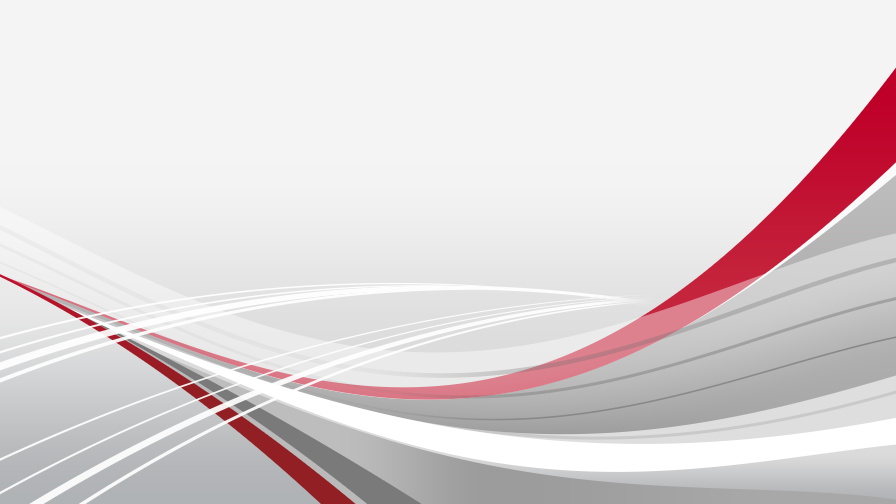
This background is drawn by a WebGL 1 fragment shader. Its source:

```glsl
precision highp float;
// Sweeping ribbons in red, white and grey over a pale studio gradient.
// Each ribbon edge is a polynomial through evenly spaced heights; ribbons are
// painted back to front by filling below an edge. Fine white arcs lie on top.
uniform vec2 u_resolution;

#define RED vec3(0.76, 0.06, 0.17)
#define DARK_RED vec3(0.57, 0.12, 0.14)
#define PAPER vec3(0.955)
#define COOL_GREY vec3(0.69, 0.70, 0.71)
#define VEIL_OPACITY 0.42
#define CREASE_OPACITY 0.30
#define ARC_OPACITY 0.92
#define ARC_WIDTH 0.0026
#define SLOPE_STEP 0.002

// Height of a quartic through a, b, c, d, e at x = 0, 1/4, 1/2, 3/4, 1.
float quartic(float x, vec4 k, float e) {
  float t = 4.0 * x;
  float d1 = k.y - k.x;
  float d2 = k.z - 2.0 * k.y + k.x;
  float d3 = k.w - 3.0 * k.z + 3.0 * k.y - k.x;
  float d4 = e - 4.0 * k.w + 6.0 * k.z - 4.0 * k.y + k.x;
  return k.x + t * (d1 + (t - 1.0) / 2.0 * (d2 + (t - 2.0) / 3.0 * (d3 + (t - 3.0) / 4.0 * d4)));
}

// Height of a parabola through three heights at x = 0, span / 2, span.
float parabola(float x, vec3 k, float span) {
  float t = 2.0 * x / span;
  return k.x + t * (k.y - k.x + (t - 1.0) * 0.5 * (k.z - 2.0 * k.y + k.x));
}

// Approximate distance below an edge, in canvas heights.
float depthBelow(float y, float edge, float nextEdge) {
  float aspect = u_resolution.x / u_resolution.y;
  float slope = (nextEdge - edge) / (SLOPE_STEP * aspect);
  return (edge - y) / sqrt(1.0 + slope * slope);
}

float sweep(vec2 p, vec4 k, float e) {
  return depthBelow(p.y, quartic(p.x, k, e), quartic(p.x + SLOPE_STEP, k, e));
}

float bow(vec2 p, vec3 k, float span) {
  return depthBelow(p.y, parabola(p.x, k, span), parabola(p.x + SLOPE_STEP, k, span));
}

// Smooth coverage of the inside of a shape, and of a line.
float cover(float d) { return clamp(0.5 + d * u_resolution.y, 0.0, 1.0); }

float stroke(float d, float halfWidth) {
  return cover(halfWidth - abs(d)) * min(1.0, 2.0 * halfWidth * u_resolution.y);
}

// A fan of four arcs between two outer parabolas; the third is the boldest.
float arcFan(vec2 p, vec3 first, vec3 last) {
  float ink = 0.0;
  float taper = mix(1.4, 0.4, p.x / 0.75);
  for (int i = 0; i < 4; i++) {
    float n = float(i);
    float weight = 0.6 + 1.5 * step(1.5, n) - 1.0 * step(2.5, n);
    float d = bow(p, mix(first, last, n / 3.0), 0.75);
    ink = max(ink, stroke(d, ARC_WIDTH * weight * taper));
  }
  return ink * (1.0 - smoothstep(0.66, 0.74, p.x));
}

void main() {
  vec2 p = gl_FragCoord.xy / u_resolution;

  // Backdrop
  vec3 backdrop = mix(PAPER, vec3(0.86), 1.0 - smoothstep(0.27, 0.68, p.y));
  vec3 color = backdrop;

  // Broad grey ribbon with a white rim under the red one
  float redLow = sweep(p, vec4(0.451, 0.282, 0.208, 0.338), 0.678);
  float greyTop = sweep(p, vec4(0.451, 0.282, 0.208, 0.338), 0.653);
  float shade = mix(0.54, 0.66, smoothstep(0.4, 0.9, p.x)) + 0.25 * (p.y - 0.3);
  color = mix(color, vec3(0.98), cover(redLow));
  color = mix(color, vec3(shade, shade - 0.005, shade - 0.005), cover(greyTop));

  // Red ribbon
  float redTop = sweep(p, vec4(0.454, 0.292, 0.236, 0.412), 0.866);
  vec3 red = mix(RED + vec3(0.01, 0.09, 0.07), RED - vec3(0.01, 0.06, 0.01), smoothstep(0.35, 0.85, p.y));
  color = mix(color, red, cover(redTop) * cover(-redLow));

  // Creases, then the translucent veil that lightens what it crosses
  for (int i = 0; i < 3; i++) {
    float t = float(i) / 2.0;
    vec4 heights = mix(vec4(0.549, 0.340, 0.255, 0.338), vec4(0.479, 0.282, 0.171, 0.213), t);
    float crease = sweep(p, heights, mix(0.484, 0.331, t));
    float strength = mix(0.06, CREASE_OPACITY, smoothstep(0.4, 0.6, p.x));
    color *= 1.0 - strength * stroke(crease, mix(0.0045, 0.0016, t));
  }
  float veil = sweep(p, vec4(0.590, 0.382, 0.301, 0.391), 0.537);
  float veilFade = 1.0 - 0.8 * smoothstep(0.04, 0.25, veil);
  color = mix(color, vec3(1.0), VEIL_OPACITY * veilFade * cover(veil));

  // Pale band, white stripe and the grey floor beneath it
  float bandTop = sweep(p, vec4(0.444, 0.273, 0.155, 0.153), 0.255);
  float bandLine = sweep(p, vec4(0.444, 0.273, 0.155, 0.137), 0.222);
  float stripeTop = sweep(p, vec4(0.444, 0.271, 0.153, 0.120), 0.171);
  float stripeLow = sweep(p, vec4(0.421, 0.252, 0.100, 0.067), 0.118);
  float floorTop = sweep(p, vec4(0.410, 0.245, 0.095, 0.035), 0.009);
  vec3 band = mix(vec3(0.87), vec3(0.79), stroke(bandLine, 0.003));
  color = mix(color, band, cover(bandTop));
  color = mix(color, vec3(1.0), cover(stripeTop));
  color = mix(color, mix(COOL_GREY, vec3(0.86), smoothstep(0.0, 0.11, p.y)), cover(stripeLow));
  float floorShade = mix(0.74, 0.61, smoothstep(0.37, 0.55, p.x)) + 0.05 * smoothstep(0.55, 0.9, p.x);
  color = mix(color, vec3(floorShade), cover(floorTop));

  // Descending ribbons at the left, then the cool ground below them
  vec3 ground = mix(COOL_GREY, vec3(0.92), smoothstep(0.0, 0.45, p.y));
  vec3 deepRed = mix(DARK_RED, RED, smoothstep(0.2, 0.5, p.y));
  color = mix(color, vec3(0.48), cover(bow(p, vec3(0.449, 0.289, 0.104), 0.375)));
  color = mix(color, vec3(0.73), cover(bow(p, vec3(0.449, 0.278, 0.049), 0.375)));
  color = mix(color, deepRed, cover(bow(p, vec3(0.456, 0.273, 0.032), 0.375)));
  color = mix(color, ground, cover(bow(p, vec3(0.451, 0.250, -0.028), 0.375)));

  // Crossing white arcs
  float arcs = arcFan(p, vec3(0.329, 0.435, 0.384), vec3(0.245, 0.412, 0.394));
  arcs = max(arcs, arcFan(p, vec3(0.088, 0.324, 0.417), vec3(-0.111, 0.259, 0.405)));
  color = mix(color, vec3(1.0), ARC_OPACITY * arcs);

  gl_FragColor = vec4(color, 1.0);
}
```
